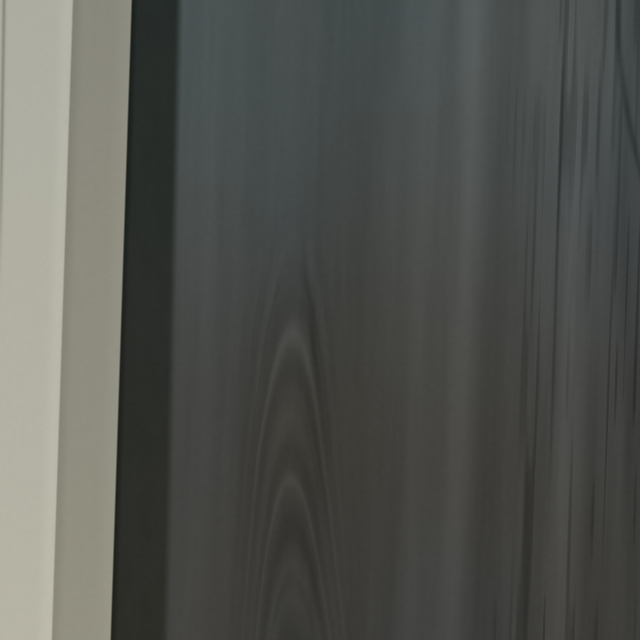
Reproduce this texture procedurally as a WebGL 2 fragment shader.

```glsl
#version 300 es
precision highp float;
// Dark wood-grain panel beside a pale bevelled frame and its shadow gap.
uniform vec2 u_resolution;
out vec4 outColor;

float hash(vec2 p) {
  return fract(sin(dot(p, vec2(127.1, 311.7))) * 43758.5453);
}

float noise(vec2 p) {
  vec2 i = floor(p), f = fract(p);
  f = f * f * (3.0 - 2.0 * f);
  return mix(mix(hash(i), hash(i + vec2(1, 0)), f.x),
             mix(hash(i + vec2(0, 1)), hash(i + vec2(1, 1)), f.x), f.y);
}

// Soft vertical band of half-width w around x = c
float band(float x, float c, float w) {
  float d = (x - c) / w;
  return exp(-d * d);
}

// Long fibres: octaves of noise stretched along y, centred on zero
float fibres(vec2 p) {
  float sum = 0.0, amp = 0.5;
  vec2 freq = vec2(22.0, 1.3);
  for (int i = 0; i < 4; i++) {
    sum += amp * (noise(p * freq + float(i) * 17.3) - 0.5);
    freq *= vec2(2.1, 1.9);
    amp *= 0.68;
  }
  return sum;
}

// Nested arches of the cathedral figure, steep parabolas around one axis
float arches(vec2 p) {
  float dx = p.x - 0.457 + 0.008 * (noise(p * vec2(9.0, 7.0)) - 0.5);
  float level = p.y + 75.0 * dx * dx;
  float rings = noise(vec2(level * 17.0, 3.0)) - 0.5;
  rings += 0.5 * (noise(vec2(level * 43.0, p.x * 12.0)) - 0.5);
  rings += 0.7 * band(level, 0.48, 0.018) + 0.7 * band(level, 0.25, 0.012);
  rings -= 0.5 * band(level, 0.42, 0.03) + 0.5 * band(level, 0.19, 0.04);
  return rings * band(dx, 0.0, 0.065) * smoothstep(0.68, 0.5, p.y);
}

vec3 wood(vec2 p) {
  float x = p.x + 0.033 * (1.0 - p.y);
  vec3 upper = mix(vec3(0.275, 0.315, 0.325), vec3(0.285, 0.305, 0.305), p.x);
  vec3 lower = vec3(0.248, 0.245, 0.232);
  vec3 col = mix(lower, upper, smoothstep(0.2, 1.0, p.y));

  // Broad tonal streaks, following the slight lean of the board
  float tone = 0.055 * band(x, 0.737, 0.024) * mix(0.65, 1.0, p.y);
  tone += 0.022 * band(x, 0.675, 0.025) + 0.02 * band(x, 0.33, 0.05);
  tone -= 0.022 * band(x, 0.53, 0.06) + 0.015 * band(x, 0.79, 0.02);
  tone += 0.025 * band(x, 0.9, 0.05);

  // Fibres turn coarser and darker towards the right
  float right = smoothstep(0.76, 0.88, x);
  tone += fibres(vec2(x, p.y)) * mix(0.042, 0.08, right);
  float pores = noise(vec2(x * 170.0, p.y * 5.0));
  tone -= 0.055 * right * smoothstep(0.62, 0.95, pores);
  tone -= 0.06 * band(x, 0.884, 0.0025) * smoothstep(0.15, 0.45, p.y);
  float curve = 0.965 + 0.5 * (1.0 - p.y) * (1.0 - p.y);
  tone -= 0.06 * band(p.x, curve, 0.005);

  // Arched figure, with the dark vein on its right flank
  tone += 0.042 * arches(p);
  float vein = 0.478 + 0.1 * (0.58 - p.y);
  tone -= 0.035 * band(p.x, vein, 0.006) * band(p.y, 0.47, 0.13);

  // Cool and warm drift
  float warmth = noise(p * vec2(9.0, 3.0) + 4.0) - 0.5;
  return col + tone + warmth * vec3(0.014, 0.002, -0.014);
}

void main() {
  vec2 uv = gl_FragCoord.xy / u_resolution;
  float bevel = mix(0.081, 0.114, uv.y);
  float frame = mix(0.173, 0.206, uv.y);
  float gap = mix(0.259, 0.281, uv.y);
  float soft = max(0.002, 0.8 / u_resolution.x);

  // Pale face with a faint groove along the upper left border
  vec3 face = mix(vec3(0.715, 0.705, 0.645), vec3(0.675, 0.675, 0.63), uv.y);
  face += 0.025 * smoothstep(0.02, 0.0, abs(uv.x - bevel + 0.008));
  face -= 0.14 * band(uv.x, 0.016 * (uv.y - 0.6), 0.003) * smoothstep(0.5, 0.8, uv.y);

  // Shaded side of the frame, darkest along its inner corner
  vec3 side = mix(vec3(0.575, 0.565, 0.505), vec3(0.535, 0.53, 0.485), uv.y);
  side -= 0.035 * smoothstep(0.02, 0.0, uv.x - bevel);
  side += 0.02 * smoothstep(0.03, 0.0, frame - uv.x);

  // Shadow gap
  vec3 shade = mix(vec3(0.178, 0.178, 0.158), vec3(0.15, 0.172, 0.162), uv.y);
  shade -= 0.05 * smoothstep(0.012, 0.0, uv.x - frame);
  shade += 0.008 * (noise(uv * vec2(70.0, 20.0)) - 0.5);

  vec3 col = mix(face, side, smoothstep(-soft, soft, uv.x - bevel));
  col = mix(col, shade, smoothstep(-soft, soft, uv.x - frame));
  col = mix(col, wood(uv), smoothstep(-0.008, 0.008, uv.x - gap));
  col += 0.008 * (noise(uv * 190.0) - 0.5);
  outColor = vec4(col, 1.0);
}
```
